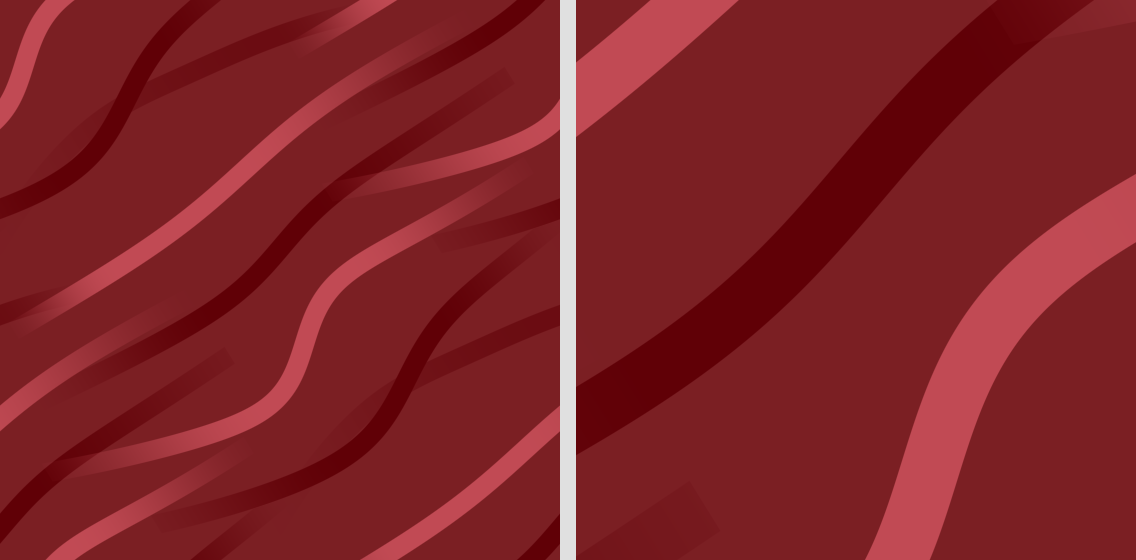
Left, the full canvas; right, a detail of the centre.
Reproduce this background procedurally as a Shadertoy shader.

```glsl
// Seamless red backdrop of fading light and dark ribbons that sweep diagonally in soft S-curves.

const vec3 BASE_COLOR  = vec3(0.482, 0.120, 0.138);
const vec3 DARK_COLOR  = vec3(0.376, 0.000, 0.024);
const vec3 LIGHT_COLOR = vec3(0.755, 0.290, 0.328);
const float HALF_WIDTH  = 0.0175;
const float HALF_LENGTH = 0.51;             // ribbons are cut square here
const vec2 ALONG  = vec2(0.850, 0.526);     // common sweep direction
const vec2 ACROSS = vec2(-0.526, 0.850);

struct Ribbon {
    vec2 center;
    vec4 bend;      // tilt, bow, S-curve height, S-curve length
    vec4 fade;      // start, full from, full until, end
    float opacity;
};

const Ribbon DARK_ARCH = Ribbon(vec2(0.260, 0.833),
    vec4(0.100, -0.576, -0.026, 0.130), vec4(-0.40, 0.24, 0.25, 0.42), 0.6);
const Ribbon DARK_STEEP = Ribbon(vec2(0.723, 0.316),
    vec4(-0.070, 0.276, 0.0885, 0.130), vec4(-0.59, -0.15, 0.10, 0.42), 1.0);
const Ribbon DARK_GENTLE = Ribbon(vec2(0.501, 0.557),
    vec4(-0.039, 0.077, 0.047, 0.130), vec4(-0.53, -0.15, 0.06, 0.66), 1.0);
const Ribbon LIGHT_GENTLE = Ribbon(vec2(0.443, 0.702),
    vec4(-0.054, -0.025, 0.0505, 0.208), vec4(-0.53, -0.30, 0.00, 0.50), 1.0);
const Ribbon LIGHT_STEEP = Ribbon(vec2(0.543, 0.384),
    vec4(-0.185, 0.211, 0.1016, 0.0977), vec4(-0.56, -0.13, 0.15, 0.55), 1.0);

// Opacity of one ribbon at an offset from its center
float ribbonCoverage(vec2 offset, Ribbon r, float blur) {
    float s = dot(offset, ALONG);
    float n = dot(offset, ACROSS);
    float wave = tanh(s / r.bend.w);
    float curve = s * (r.bend.x + r.bend.y * s) + r.bend.z * wave;
    float slope = r.bend.x + 2.0 * r.bend.y * s
                + r.bend.z / r.bend.w * (1.0 - wave * wave);
    float dist = abs(n - curve) * inversesqrt(1.0 + slope * slope);
    float body = 1.0 - smoothstep(-blur, blur, dist - HALF_WIDTH);
    float ends = 1.0 - smoothstep(-blur, blur, abs(s) - HALF_LENGTH);
    float fade = smoothstep(r.fade.x, r.fade.y, s)
               * (1.0 - smoothstep(r.fade.z, r.fade.w, s));
    return body * ends * fade * r.opacity;
}

// Strongest coverage among the copies on a half-drop lattice
float repeatedCoverage(vec2 p, Ribbon r, float blur) {
    vec2 d = p - r.center;
    vec2 cell = vec2(d.x + d.y, d.x - d.y);
    cell -= round(cell);
    float coverage = 0.0;
    for (int i = -1; i <= 1; i++) {
        for (int j = -1; j <= 1; j++) {
            vec2 c = cell + vec2(i, j);
            vec2 offset = 0.5 * vec2(c.x + c.y, c.x - c.y);
            coverage = max(coverage, ribbonCoverage(offset, r, blur));
        }
    }
    return coverage;
}

void mainImage(out vec4 fragColor, in vec2 fragCoord) {
    vec2 p = fragCoord / iResolution.xy;
    float blur = 0.75 / min(iResolution.x, iResolution.y);

    // Dark ribbons first, light ones over them
    vec3 color = BASE_COLOR;
    color = mix(color, DARK_COLOR, repeatedCoverage(p, DARK_ARCH, blur));
    color = mix(color, DARK_COLOR, repeatedCoverage(p, DARK_STEEP, blur));
    color = mix(color, DARK_COLOR, repeatedCoverage(p, DARK_GENTLE, blur));
    color = mix(color, LIGHT_COLOR, repeatedCoverage(p, LIGHT_GENTLE, blur));
    color = mix(color, LIGHT_COLOR, repeatedCoverage(p, LIGHT_STEEP, blur));
    fragColor = vec4(color, 1.0);
}
```
